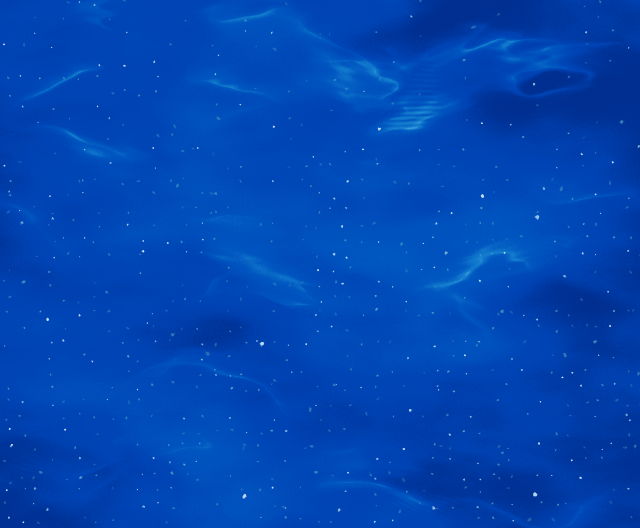
Write a Shadertoy shader that draws this texture.

```glsl
const vec3 DEEP_BLUE   = vec3(0.00, 0.185, 0.57);
const vec3 SEA_BLUE    = vec3(0.00, 0.265, 0.71);
const vec3 LIT_BLUE    = vec3(0.00, 0.330, 0.75);
const vec3 CREST_BLUE  = vec3(0.06, 0.470, 0.80);
const vec3 FOAM_BLUE   = vec3(0.34, 0.700, 0.90);
const vec3 SPECK_TEAL  = vec3(0.36, 0.680, 0.78);
const vec3 SPECK_WHITE = vec3(0.82, 0.930, 1.00);

const float BASE_TONE      = 0.40;
const float CLOUD_CONTRAST = 0.55;
const float EDGE_DARKENING = 0.30;
const float GRAIN_AMOUNT   = 0.035;
const float HALO_GAIN      = 0.42;
const float FILAMENT_GAIN  = 0.55;
const float RIPPLE_GAIN    = 0.22;
const float RIPPLE_FREQ    = 560.0;
const vec2  CREST_SCALE    = vec2(2.3, 6.5);
const int   CREST_LAYERS   = 3;
const int   SPECK_LAYERS   = 3;
const float SPECK_CELL     = 0.028;
const float SPECK_RADIUS   = 0.0013;

// Integer hash giving three values in 0..1
vec3 hash3(vec2 cell, int seed) {
    uvec3 v = uvec3(ivec3(ivec2(cell), seed)) * 1664525u + 1013904223u;
    v.x += v.y * v.z; v.y += v.z * v.x; v.z += v.x * v.y;
    v ^= v >> 16u;
    v.x += v.y * v.z; v.y += v.z * v.x; v.z += v.x * v.y;
    return vec3(v >> 8u) / 16777216.0;
}

float cornerSlope(vec2 cell, vec2 offset, int seed) {
    return dot(hash3(cell, seed).xy * 2.0 - 1.0, offset);
}

// Gradient noise, roughly -0.6..0.6
float noise(vec2 p, int seed) {
    vec2 i = floor(p), f = p - i;
    vec2 u = f * f * f * (f * (f * 6.0 - 15.0) + 10.0);
    vec2 e = vec2(1.0, 0.0);
    return mix(mix(cornerSlope(i, f, seed), cornerSlope(i + e, f - e, seed), u.x),
               mix(cornerSlope(i + e.yx, f - e.yx, seed), cornerSlope(i + 1.0, f - 1.0, seed), u.x), u.y);
}

float fbm(vec2 p, int seed) {
    float sum = 0.0, gain = 1.0;
    for (int i = 0; i < 4; i++) {
        sum += gain * noise(p, seed + i);
        p = mat2(1.9, 0.5, -0.5, 1.9) * p + 3.7;
        gain *= 0.45;
    }
    return sum;
}

// Crests: noise contours, sharp on one side and soft on the other
float crestTone(vec2 p) {
    float tone = 0.0;
    for (int i = 0; i < CREST_LAYERS; i++) {
        int seed = 20 + 10 * i;
        vec2 q = p + vec2(0.0, 0.16 * noise(p * 2.4, seed));
        float level = fbm(q * CREST_SCALE + float(i) * 7.3, seed + 1);
        float patchMask = smoothstep(0.10, 0.50, noise(q * vec2(3.0, 5.0) + 4.1, seed + 6));
        float halo = exp(-abs(level) * (level > 0.0 ? 16.0 : 5.5));
        float filament = exp(-abs(level) * (level > 0.0 ? 48.0 : 20.0));
        float fibres = 0.85 + 1.1 * noise(q * vec2(16.0, 80.0), seed + 7);
        float rippleMask = smoothstep(0.12, 0.4, noise(p * 7.0, seed + 8));
        float ripple = sin(dot(q, vec2(0.35, 0.94)) * RIPPLE_FREQ + 8.0 * noise(p * 9.0, seed));
        tone += patchMask * (HALO_GAIN * halo * (0.8 + 0.2 * fibres)
              + FILAMENT_GAIN * filament * fibres + RIPPLE_GAIN * ripple * rippleMask * halo);
    }
    return tone;
}

// Water colour along a dark to bright ramp
vec3 waterColour(float tone) {
    vec3 c = mix(DEEP_BLUE, SEA_BLUE, smoothstep(-0.05, 0.38, tone));
    c = mix(c, LIT_BLUE, smoothstep(0.36, 0.72, tone));
    c = mix(c, CREST_BLUE, smoothstep(0.68, 1.05, tone));
    return mix(c, FOAM_BLUE, smoothstep(1.0, 1.65, tone));
}

// Drifting specks: one ragged, stretched grain per occupied cell
vec3 addSpecks(vec3 colour, vec2 p, float pixel) {
    float cell = SPECK_CELL, radius = SPECK_RADIUS, density = 0.42;
    for (int i = 0; i < SPECK_LAYERS; i++) {
        vec2 id = floor(p / cell);
        vec3 place = hash3(id, 70 + i), look = hash3(id, 80 + i);
        vec2 d = p - (id + 0.25 + 0.5 * place.xy) * cell;
        float angle = 6.2832 * look.x, r = radius * (0.6 + 0.8 * look.y);
        d = mat2(cos(angle), sin(angle), -sin(angle), cos(angle)) * d;
        float dist = length(d * vec2(1.0, 0.5 + 0.5 * look.z)) + 0.9 * r * noise(p / r * 0.7, 90 + i);
        float cover = 1.0 - smoothstep(r - 0.7 * pixel, r + 0.7 * pixel, dist);
        float present = step(place.z, density * mix(1.1, 0.5, smoothstep(0.35, 0.9, p.y)));
        vec3 tint = mix(SPECK_TEAL, SPECK_WHITE, smoothstep(0.55, 0.9, look.z));
        colour = mix(colour, tint, cover * present * mix(0.3, 0.95, look.z));
        cell *= 2.2; radius *= 1.5; density *= 0.68;
    }
    return colour;
}

void mainImage(out vec4 fragColor, in vec2 fragCoord) {
    vec2 p = fragCoord / iResolution.y;
    vec2 uv = fragCoord / iResolution.xy;

    // Broad light and shade, darkest toward the right and the corners
    float clouds = fbm(p * vec2(2.0, 3.4) + 1.7, 1);
    float wisps = fbm(p * vec2(6.0, 13.0) + clouds, 8);
    vec2 away = (uv - vec2(0.42, 0.52)) * vec2(1.25, 1.1);
    float tone = BASE_TONE + CLOUD_CONTRAST * (clouds + 0.35 * wisps);
    tone += 0.06 - EDGE_DARKENING * smoothstep(0.1, 0.8, dot(away, away) * 1.5);
    tone += GRAIN_AMOUNT * noise(p * 210.0, 15) * 2.0;

    vec3 colour = waterColour(tone + crestTone(p));
    fragColor = vec4(addSpecks(colour, p, 1.0 / iResolution.y), 1.0);
}
```
